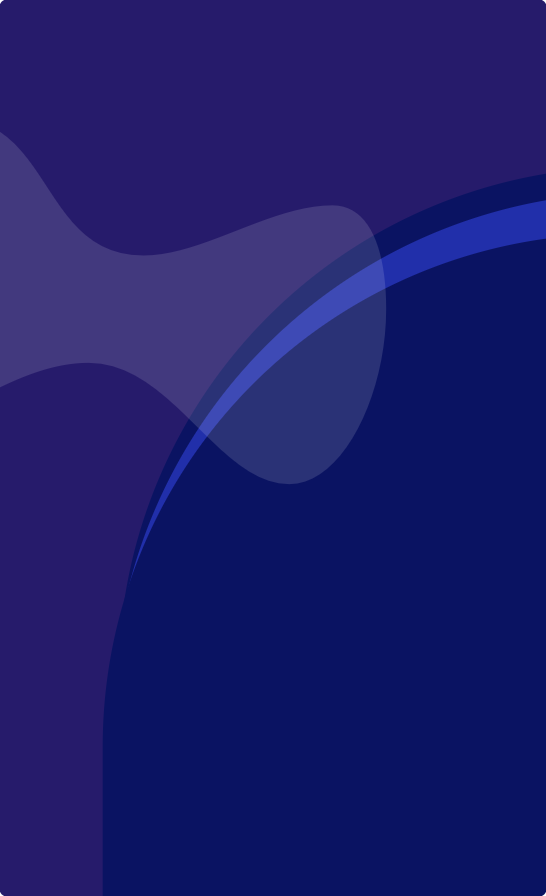
Write a Shadertoy shader that draws this background.

```glsl
// Deep navy arches with a blue crescent on purple, under a translucent wavy blob.

const vec2 GRID = vec2(468.0, 768.0);   // design units, y pointing down
const vec3 PURPLE = vec3(0.149, 0.106, 0.420);
const vec3 NAVY = vec3(0.039, 0.075, 0.384);
const vec3 BLUE = vec3(0.129, 0.184, 0.667);
const float VEIL = 0.13;                // opacity of the white blob
const int STEPS = 20;                   // line pieces per curve

// Coverage of a signed distance, smoothed over one pixel
float coverage(float dist, float pixel) {
    return clamp(0.5 - dist / pixel, 0.0, 1.0);
}

float circle(vec2 p, vec2 centre, float radius) {
    return length(p - centre) - radius;
}

float roundedBox(vec2 p, vec2 halfSize, float radius) {
    vec2 q = abs(p) - halfSize + radius;
    return length(max(q, 0.0)) + min(max(q.x, q.y), 0.0) - radius;
}

// Circular top that runs on as a straight wall below its centre
float arch(vec2 p, vec2 centre, float radius) {
    return length(vec2(p.x - centre.x, min(p.y - centre.y, 0.0))) - radius;
}

vec2 bezier(vec2 a, vec2 b, vec2 c, vec2 d, float t) {
    float s = 1.0 - t;
    return s * s * s * a + 3.0 * s * s * t * b + 3.0 * s * t * t * c + t * t * t * d;
}

// Field: x = nearest squared distance, y = inside sign (flips per crossing)
vec2 addEdge(vec2 field, vec2 p, vec2 a, vec2 b) {
    vec2 edge = b - a;
    vec2 rel = p - a;
    vec2 gap = rel - edge * clamp(dot(rel, edge) / dot(edge, edge), 0.0, 1.0);
    bool crosses = (a.y > p.y) != (b.y > p.y)
        && p.x < a.x + edge.x * (p.y - a.y) / edge.y;
    return vec2(min(field.x, dot(gap, gap)), crosses ? -field.y : field.y);
}

vec2 addCurve(vec2 field, vec2 p, vec2 a, vec2 b, vec2 c, vec2 d) {
    vec2 last = a;
    for (int i = 1; i <= STEPS; i++) {
        vec2 next = bezier(a, b, c, d, float(i) / float(STEPS));
        field = addEdge(field, p, last, next);
        last = next;
    }
    return field;
}

// Closed wavy outline entering from the left side
float blob(vec2 p) {
    vec2 upperStart = vec2(0.0, 113.0);
    vec2 dip = vec2(123.0, 219.0);
    vec2 crest = vec2(285.0, 176.0);
    vec2 tip = vec2(331.0, 265.0);
    vec2 belly = vec2(248.0, 415.0);
    vec2 hollow = vec2(76.0, 311.0);
    vec2 lowerEnd = vec2(0.0, 332.0);
    vec2 outerTop = vec2(-30.0, 93.0);
    vec2 outerBottom = vec2(-30.0, 346.0);

    vec2 field = vec2(1e6, 1.0);
    field = addCurve(field, p, upperStart, vec2(45, 143), vec2(52, 219), dip);
    field = addCurve(field, p, dip, vec2(174, 219), vec2(232, 176), crest);
    field = addCurve(field, p, crest, vec2(317, 176), vec2(331, 214), tip);
    field = addCurve(field, p, tip, vec2(331, 338), vec2(294, 415), belly);
    field = addCurve(field, p, belly, vec2(187, 415), vec2(148, 311), hollow);
    field = addCurve(field, p, hollow, vec2(50, 311), vec2(25, 320), lowerEnd);
    field = addEdge(field, p, lowerEnd, outerBottom);
    field = addEdge(field, p, outerBottom, outerTop);
    field = addEdge(field, p, outerTop, upperStart);
    return sqrt(field.x) * field.y;
}

void mainImage(out vec4 fragColor, in vec2 fragCoord) {
    vec2 p = fragCoord / iResolution.xy * GRID;
    p.y = GRID.y - p.y;
    float pixel = GRID.y / iResolution.y;

    // Stacked arches: navy rim, blue crescent, navy body
    float rim = circle(p, vec2(539.5, 581.0), 438.0);
    float crescent = circle(p, vec2(545.0, 613.5), 448.5);
    float body = arch(p, vec2(527.5, 640.0), 439.5);
    vec3 color = mix(PURPLE, NAVY, coverage(rim, pixel));
    color = mix(color, BLUE, coverage(crescent, pixel));
    color = mix(color, NAVY, coverage(body, pixel));

    // Translucent blob
    color = mix(color, vec3(1.0), VEIL * coverage(blob(p), pixel));

    // White outside the rounded card corners
    float card = roundedBox(p - 0.5 * GRID, 0.5 * GRID, 6.0);
    color = mix(vec3(1.0), color, coverage(card - 0.5 * pixel, pixel));

    fragColor = vec4(color, 1.0);
}
```
